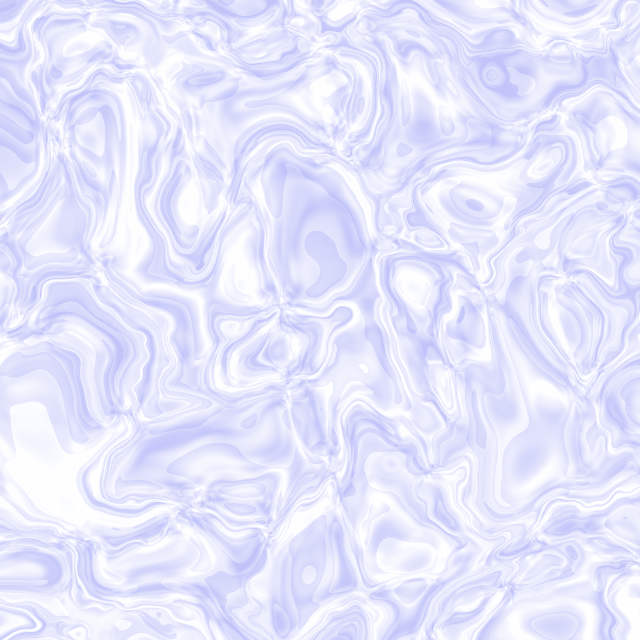
Give the GLSL for this texture, as a Shadertoy shader.

```glsl
// Pale lavender marbled glass: nested rings and flowing bands between broken creases.
// Two warped gradient-noise fields are steepened near zero, so bands crowd there
// into creases; their values are the coordinates of a second, banded noise.

#define CELL_SCALE 4.2     // ring cells across the canvas
#define WARP_AMOUNT 0.09   // bending of the cells
#define BAND_COUNT 5.0     // bands along the main field
#define SHARD_COUNT 3.0    // breaks along the second field
#define CREASE_WIDTH 0.022 // softness of the steep zones
#define SHARD_DETAIL 0.16  // roughness inside the creases
#define JUMP_AMOUNT 0.36   // strength of the one-sided edges
#define CONTRAST 0.92
#define BRIGHTNESS 0.60
#define LAVENDER vec3(0.755, 0.765, 0.978)
#define WHITE vec3(0.995, 0.998, 1.0)

float hash(vec2 cell) {
    vec3 h = fract(cell.xyx * 0.1031);
    h += dot(h, h.yzx + 33.33);
    return fract((h.x + h.y) * h.z);
}

float cornerSlope(vec2 cell, vec2 offset) {
    float angle = 6.2832 * hash(cell);
    return dot(vec2(cos(angle), sin(angle)), offset);
}

float gradientNoise(vec2 p) {
    vec2 cell = floor(p);
    vec2 f = p - cell;
    vec2 u = f * f * f * (f * (f * 6.0 - 15.0) + 10.0);
    vec2 e = vec2(0.0, 1.0);
    float low = mix(cornerSlope(cell, f), cornerSlope(cell + e.yx, f - e.yx), u.x);
    float high = mix(cornerSlope(cell + e, f - e), cornerSlope(cell + 1.0, f - 1.0), u.x);
    return mix(low, high, u.y);
}

// Smooth around its extremes, steep and rough around zero
float creasedField(vec2 p) {
    float n = gradientNoise(p) + 0.38 * gradientNoise(p * 2.1 + 7.3);
    float nearCrease = exp(-9.0 * abs(n));
    n += SHARD_DETAIL * nearCrease * gradientNoise(p * 5.7 + 3.1);
    return n / sqrt(abs(n) + CREASE_WIDTH);
}

// Layered bands, with sawtooth jumps along some contours
float bandTone(vec2 q) {
    float tone = 0.0;
    float weight = 1.0;
    vec2 p = q;
    for (int i = 0; i < 3; i++) {
        tone += weight * gradientNoise(p);
        p = p * 2.03 + 11.7;
        weight *= 0.55;
    }
    float jump = fract(2.2 * gradientNoise(q * 1.2 + 41.3) + 0.3) - 0.5;
    return tone + JUMP_AMOUNT * jump;
}

vec3 marble(vec2 uv) {
    vec2 p = uv + 5.0;
    vec2 bend = vec2(gradientNoise(p * 3.1), gradientNoise(p * 3.1 + 19.4));
    vec2 warped = p + WARP_AMOUNT * bend;
    float rings = creasedField(warped * CELL_SCALE);
    float breaks = creasedField(warped * CELL_SCALE * 0.9 + 53.6);
    vec2 q = vec2(BAND_COUNT * rings, SHARD_COUNT * breaks) + 2.0 * p + 30.0;
    float tone = BRIGHTNESS + CONTRAST * bandTone(q);
    return mix(LAVENDER, WHITE, clamp(tone, 0.0, 1.0));
}

void mainImage(out vec4 fragColor, in vec2 fragCoord) {
    // Four samples per pixel smooth the edges
    float side = min(iResolution.x, iResolution.y);
    vec3 color = vec3(0.0);
    for (int i = 0; i < 4; i++) {
        vec2 shift = vec2(float(i % 2), float(i / 2)) * 0.5 - 0.25;
        color += marble((fragCoord + shift) / side);
    }
    fragColor = vec4(color * 0.25, 1.0);
}
```
